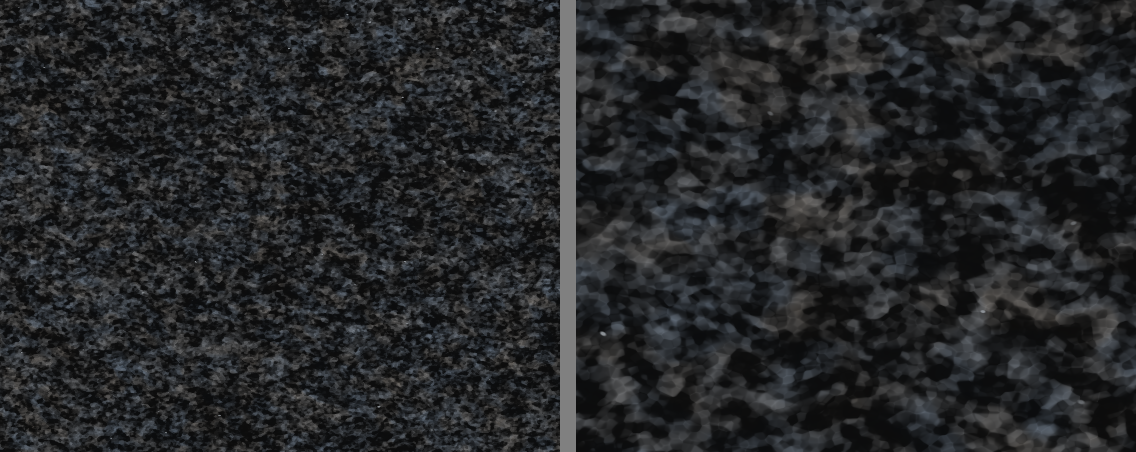
Left, the full canvas; right, a detail of the centre.
Reproduce this texture procedurally as a Shadertoy shader.

```glsl
const vec3 STONE_TINT = vec3(0.96, 1.0, 1.05);
const vec3 WARM_SHIFT = vec3(0.035, 0.0, -0.04);
const vec3 GLINT_COLOR = vec3(0.56, 0.58, 0.60);

vec3 hash3(vec2 cell, float seed) {
    vec3 q = fract(vec3(cell.xyx + seed * 17.3) * vec3(0.1031, 0.1030, 0.0973));
    q += dot(q, q.yxz + 33.33);
    return fract((q.xxy + q.yzz) * q.zyx);
}

vec2 rotate(vec2 p, float angle) {
    float c = cos(angle), s = sin(angle);
    return vec2(c * p.x - s * p.y, s * p.x + c * p.y);
}

// Bends straight rows of cells into irregular ones
vec2 warp(vec2 p, float amount) {
    vec2 wave = sin(p.yx * vec2(41.0, 33.0) + vec2(0.7, 2.1));
    wave += 0.6 * sin(p.yx * vec2(97.0, 83.0) + p.xy * 29.0);
    return p + amount * wave;
}

// Soft cellular noise with zero mean and unit variance
float grains(vec2 p, float sharpness, float seed) {
    vec2 cell = floor(p), local = fract(p);
    float sum = 0.0, power = 0.0;
    for (int y = -1; y <= 1; y++) {
        for (int x = -1; x <= 1; x++) {
            vec2 offset = vec2(x, y);
            vec3 rnd = hash3(cell + offset, seed);
            vec2 d = offset + rnd.xy - local;
            float weight = exp(-sharpness * dot(d, d));
            sum += weight * (rnd.z - 0.5);
            power += weight * weight;
        }
    }
    return sum * sqrt(12.0 / max(power, 1e-8));
}

// Rare tiny bright crystals, at most one per cell
float glints(vec2 p, float density, float chance, float seed) {
    vec2 grid = p * density;
    vec2 cell = floor(grid);
    vec3 rnd = hash3(cell, seed);
    vec3 shape = hash3(cell, seed + 5.0);
    vec2 d = (fract(grid) - mix(vec2(0.2), vec2(0.8), rnd.xy)) / density;
    d = rotate(d, shape.x - 0.5) * vec2(0.7, 1.2);
    float radius = mix(0.0018, 0.0036, shape.y);
    float spot = 1.0 - smoothstep(0.3 * radius, radius, length(d));
    return spot * step(rnd.z, chance) * mix(0.4, 1.0, shape.z);
}

// Lifts the linear tone off a near-black floor with a soft knee
float stoneTone(float level) {
    const float BLACK = 0.045, MIDDLE = 0.137, CONTRAST = 0.095, KNEE = 0.04;
    float s = MIDDLE - BLACK + CONTRAST * level;
    return BLACK + 0.5 * (s + sqrt(s * s + KNEE * KNEE));
}

void mainImage(out vec4 fragColor, in vec2 fragCoord) {
    vec2 p = fragCoord / iResolution.y;
    vec2 q = warp(p, 0.0018);

    // Mineral grains from broad bands to fine specks, flattened sideways
    float level = 0.18 * grains(rotate(q, 0.05) * vec2(7.0, 13.0), 5.0, 1.0);
    level += 0.42 * grains(rotate(q, 0.10) * vec2(36.0, 64.0), 7.0, 2.0);
    level += 0.69 * grains(rotate(q, 0.06) * vec2(78.0, 122.0), 8.0, 3.0);
    level += 0.55 * grains(rotate(q, -0.08) * vec2(160.0, 205.0), 6.0, 4.0);

    // Cool grey stone with slight warm and blue patches
    float warmth = grains(rotate(q, 0.3) * vec2(30.0, 44.0), 6.0, 6.0);
    vec3 color = stoneTone(level) * (STONE_TINT + WARM_SHIFT * warmth);

    // Scattered sparkle
    color = mix(color, GLINT_COLOR, glints(p, 15.0, 0.16, 8.0));

    fragColor = vec4(color, 1.0);
}
```
